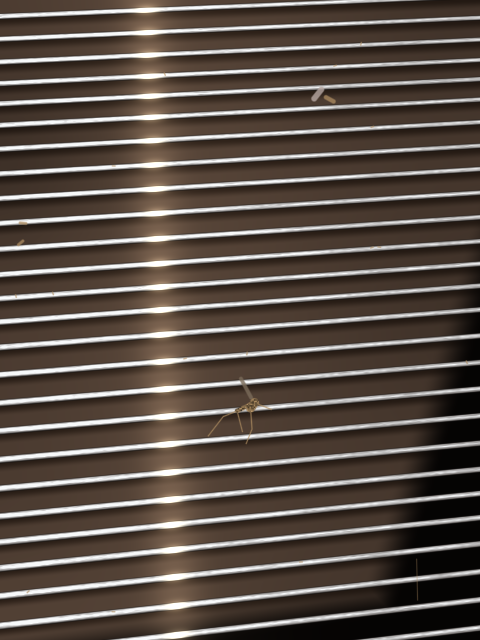
Reproduce this pattern procedurally as a Shadertoy shader.

```glsl
// Sunlit metal wires running slightly uphill over a dark brown hollow.
// A loop lays 27 wires in perspective, each shaded as a streaked cylinder with
// a warm glint; capsule distances add flecks, a hair and a stranded gnat.

const int WIRES = 27;
const vec3 BROWN = vec3(0.28, 0.22, 0.18);
const vec3 DARK_BROWN = vec3(0.15, 0.108, 0.08);
const vec3 HOLLOW = vec3(0.02, 0.014, 0.011);
const vec3 STEEL = vec3(0.34, 0.32, 0.31);
const vec3 SHINE = vec3(0.97, 0.975, 0.98);
const vec3 SUN = vec3(1.0, 0.9, 0.72);
const vec3 TAN = vec3(0.68, 0.55, 0.38);

float hash(vec2 p) {
    vec3 q = fract(vec3(p.xyx) * 0.1031);
    q += dot(q, q.yzx + 33.33);
    return fract((q.x + q.y) * q.z);
}

float noise(vec2 p) {
    vec2 i = floor(p), f = fract(p);
    f = f * f * (3.0 - 2.0 * f);
    float low = mix(hash(i), hash(i + vec2(1, 0)), f.x);
    float high = mix(hash(i + vec2(0, 1)), hash(i + vec2(1, 1)), f.x);
    return mix(low, high, f.y);
}

float gauss(float x, float width) {
    return exp(-x * x / (width * width));
}

// Depth of wire n below the top edge, in canvas widths
float wireDepth(float n, float x) {
    float start = 0.0335 + n * (0.04484 + 0.000337 * n);
    float phase = 0.722 * (n - 8.0);
    float sway = 0.0042 * (sin(phase) - 0.35 * sin(2.0 * phase));
    float sag = 0.0066 * gauss(n - 19.5, 4.5);
    float rise = 0.0425 + n * (0.00208 + 0.000035 * n);
    return start + sway + sag - rise * x;
}

// Coverage of a capsule from a to b
float stroke(vec2 p, vec2 a, vec2 b, float radius, float px) {
    vec2 ab = b - a;
    float t = clamp(dot(p - a, ab) / dot(ab, ab), 0.0, 1.0);
    return smoothstep(px, -px, length(p - a - ab * t) - radius);
}

// Coverage of a small crumb turned by an angle
float fleck(vec2 p, vec2 c, float angle, float size, float px) {
    vec2 dir = vec2(cos(angle), sin(angle)) * size;
    return stroke(p, c - dir, c + dir, size * 0.5, px);
}

vec3 background(vec2 p, float shadow, float column) {
    vec3 col = mix(BROWN, DARK_BROWN, shadow);
    col *= 0.85 + 0.3 * noise(p * vec2(2.0, 3.0) + 4.0);
    float side = smoothstep(-0.06, 0.03, p.x - 1.18 + 0.3 * p.y);
    float base = smoothstep(-0.05, 0.03, p.y - 1.37 + 0.14 * p.x);
    col = mix(col, HOLLOW, max(side, base));
    return col + vec3(0.13, 0.108, 0.085) * column;
}

// Cylinder shading; v runs from -1 at the top edge to 1 at the bottom edge
vec3 wireColor(float v, float n, float x, float glint) {
    float streak = noise(vec2(x * 14.0, n * 7.0 + v * 2.5));
    float grit = noise(vec2(x * 110.0, n * 11.0 + v * 3.0));
    float core = gauss(v + 0.12, 0.68) * mix(1.4, 0.9, smoothstep(0.1, 0.9, x));
    core *= 0.72 + 0.36 * streak + 0.28 * (grit - 0.5);
    vec3 col = mix(STEEL, SHINE, clamp(core, 0.0, 1.0));
    col *= mix(1.0, 0.6, smoothstep(0.5, 1.0, v));
    return mix(col, vec3(1.0, 0.98, 0.91), glint * 0.9);
}

vec3 drawGnat(vec3 col, vec2 p, float px) {
    vec2 chest = vec2(0.53, 0.839), tail = vec2(0.494, 0.856);
    vec2 knee = vec2(0.465, 0.868), hip = vec2(0.522, 0.85);
    float wing = stroke(p, vec2(0.523, 0.828), vec2(0.502, 0.789), 0.004, px);
    float legs = stroke(p, tail, knee, 0.0011, px);
    legs = max(legs, stroke(p, knee, vec2(0.434, 0.908), 0.001, px));
    legs = max(legs, stroke(p, hip, vec2(0.525, 0.894), 0.0011, px));
    legs = max(legs, stroke(p, vec2(0.525, 0.894), vec2(0.513, 0.924), 0.001, px));
    legs = max(legs, stroke(p, tail, vec2(0.505, 0.899), 0.001, px));
    legs = max(legs, stroke(p, chest, vec2(0.565, 0.853), 0.0012, px));
    float body = max(stroke(p, chest, tail, 0.0045, px), stroke(p, chest, hip, 0.0095, px));
    float mottle = noise(p * 330.0);
    col = mix(col, vec3(0.48, 0.42, 0.35), wing * 0.8);
    col = mix(col, TAN, legs * 0.85);
    return mix(col, mix(TAN * 0.3, TAN * 1.1, mottle), body);
}

void mainImage(out vec4 fragColor, in vec2 fragCoord) {
    float px = 1.0 / iResolution.x;
    vec2 p = vec2(fragCoord.x, iResolution.y - fragCoord.y) * px;
    float offset = p.x - 0.304 - 0.05 * p.y;
    float column = gauss(offset, 0.055) + 0.3 * gauss(offset, 0.2);
    float glint = gauss(offset, 0.024);

    // Wires, with the shade below each and the bloom around its glint
    vec3 metal = vec3(0.0);
    float cover = 0.0, shadow = 0.0, bloom = 0.0;
    for (int i = 0; i < WIRES; i++) {
        float n = float(i);
        float dy = p.y - wireDepth(n, p.x);
        float radius = mix(0.0058, 0.0076, n / 26.0) * mix(1.06, 0.88, p.x);
        float a = smoothstep(0.0011 + px * 0.5, -0.0011 - px * 0.5, abs(dy) - radius);
        metal = mix(metal, wireColor(dy / radius, n, p.x, glint), a);
        cover = max(cover, a);
        shadow = max(shadow, step(0.0, dy) * smoothstep(0.028, 0.008, dy));
        bloom += gauss(dy, 0.011) * glint;
    }
    vec3 col = mix(background(p, shadow, column), metal, cover);
    col += SUN * bloom * 0.3;

    // Crumbs scattered along the wires, then larger scraps and a hair
    float crumbs = 0.0;
    for (int i = 0; i < 16; i++) {
        vec2 seed = vec2(float(i) * 3.7, 5.3);
        float x = hash(seed);
        float y = wireDepth(floor(hash(seed + 9.0) * 26.0), x);
        crumbs = max(crumbs, fleck(p, vec2(x, y - 0.003), x * 40.0, 0.0025, px));
    }
    crumbs = max(crumbs, fleck(p, vec2(0.048, 0.465), 0.1, 0.006, px));
    crumbs = max(crumbs, fleck(p, vec2(0.043, 0.506), -0.7, 0.006, px));
    crumbs = max(crumbs, fleck(p, vec2(0.687, 0.207), 0.5, 0.009, px));
    col = mix(col, TAN, crumbs * 0.75);
    col = mix(col, vec3(0.72, 0.66, 0.64), 0.8 * fleck(p, vec2(0.662, 0.196), -0.9, 0.012, px));
    col = mix(col, TAN, 0.5 * stroke(p, vec2(0.868, 1.165), vec2(0.87, 1.25), 0.0007, px));

    fragColor = vec4(clamp(drawGnat(col, p, px), 0.0, 1.0), 1.0);
}
```
